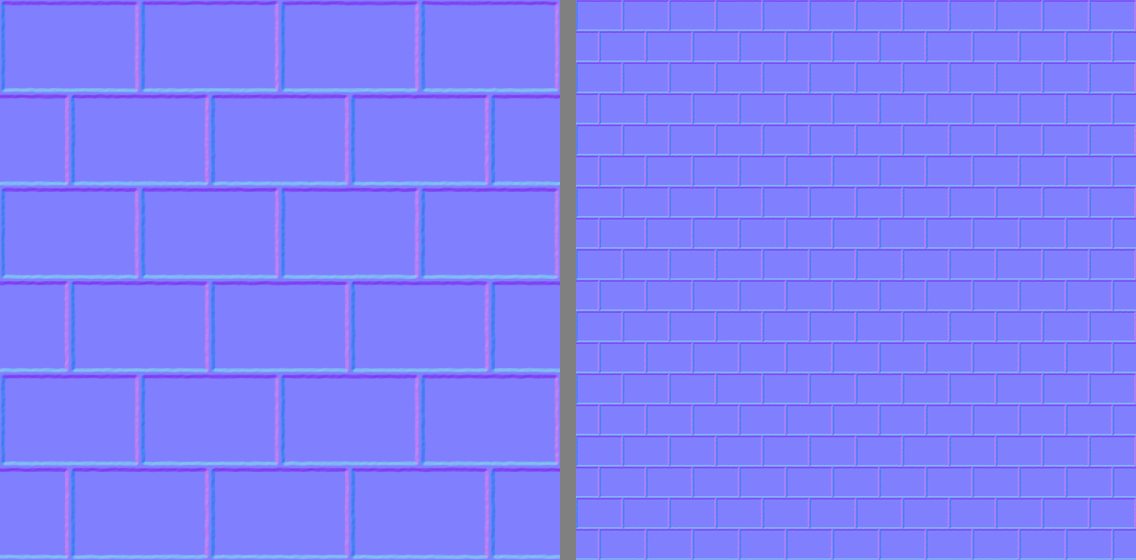
Left, the tile; right, the same tile 3 across and 3 down.
This texture map is drawn by a WebGL 2 fragment shader. Its source:

```glsl
#version 300 es
precision highp float;
// Tangent-space normal map of a running-bond block wall with recessed joints.
// A height field is built from a rounded-box distance per block, its edges are
// worn by wrapping gradient noise, and its slopes are encoded as a normal.

uniform vec2 u_resolution;
out vec4 fragColor;

// Layout, in units of the canvas
const vec2  BLOCKS        = vec2(4.0, 6.0); // repeats across and down (even rows)
const float ROW_SHIFT     = 0.5;            // offset of alternate rows, in blocks
const float JOINT_HALF    = 0.0057;         // joint centre to middle of the bevel
const float BEVEL_HALF    = 0.0042;         // half the width of the bevel
const float CORNER_RADIUS = 0.003;
const float STEEPNESS     = 0.58;           // greatest slope of the bevel

// Edge wear: noise cells across the canvas and displacement
const float WEAR_CELLS    = 64.0;
const float WEAR_AMOUNT   = 0.0013;
const float CHIP_CELLS    = 128.0;
const float CHIP_AMOUNT   = 0.0006;

const float SAMPLE_STEP   = 0.0008;         // offset for measuring the slope
const float TAU           = 6.2831853;

// Pseudo-random unit gradient for a lattice point
vec2 latticeGradient(vec2 cell, float period) {
    uvec2 c = uvec2(mod(cell, period));
    uint h = c.x * 1597u + c.y * 51749u + uint(period) * 7919u;
    h = (h ^ (h >> 15u)) * 739391u;
    h = (h ^ (h >> 13u)) * 974711u;
    h ^= h >> 16u;
    float angle = TAU * float(h & 65535u) / 65536.0;
    return vec2(cos(angle), sin(angle));
}

// Gradient noise that wraps after `period` cells
float gradientNoise(vec2 uv, float period) {
    vec2 p = uv * period;
    vec2 cell = floor(p);
    vec2 f = p - cell;
    vec2 blend = f * f * f * (f * (f * 6.0 - 15.0) + 10.0);
    vec2 e = vec2(1.0, 0.0);
    float a = dot(latticeGradient(cell, period), f);
    float b = dot(latticeGradient(cell + e.xy, period), f - e.xy);
    float c = dot(latticeGradient(cell + e.yx, period), f - e.yx);
    float d = dot(latticeGradient(cell + e.xx, period), f - e.xx);
    return mix(mix(a, b, blend.x), mix(c, d, blend.x), blend.y);
}

float roundedBox(vec2 p, vec2 halfSize, float radius) {
    vec2 q = abs(p) - halfSize + radius;
    return length(max(q, 0.0)) + min(max(q.x, q.y), 0.0) - radius;
}

// Signed distance to the edge of the nearest block, negative inside
float blockDistance(vec2 uv) {
    vec2 grid = uv * BLOCKS;
    float evenRow = 1.0 - mod(floor(grid.y), 2.0);
    grid.x += ROW_SHIFT * evenRow;
    vec2 local = (fract(grid) - 0.5) / BLOCKS;
    return roundedBox(local, 0.5 / BLOCKS - JOINT_HALF, CORNER_RADIUS);
}

// Height of the surface: flat blocks, worn bevels, flat joints
float surfaceHeight(vec2 uv) {
    float edge = blockDistance(uv);
    edge += WEAR_AMOUNT * gradientNoise(uv, WEAR_CELLS);
    edge += CHIP_AMOUNT * gradientNoise(uv, CHIP_CELLS);
    float depth = STEEPNESS * BEVEL_HALF * 2.0 / 1.5;
    return -depth * smoothstep(-BEVEL_HALF, BEVEL_HALF, edge);
}

void main() {
    vec2 uv = gl_FragCoord.xy / u_resolution;

    // Slope by central differences
    vec2 e = vec2(SAMPLE_STEP, 0.0);
    vec2 slope = vec2(surfaceHeight(uv + e.xy) - surfaceHeight(uv - e.xy),
                      surfaceHeight(uv + e.yx) - surfaceHeight(uv - e.yx))
               / (2.0 * SAMPLE_STEP);

    // Encode with the green axis pointing down
    vec3 normal = normalize(vec3(-slope.x, slope.y, 1.0));
    fragColor = vec4(normal * 0.5 + 0.5, 1.0);
}
```
